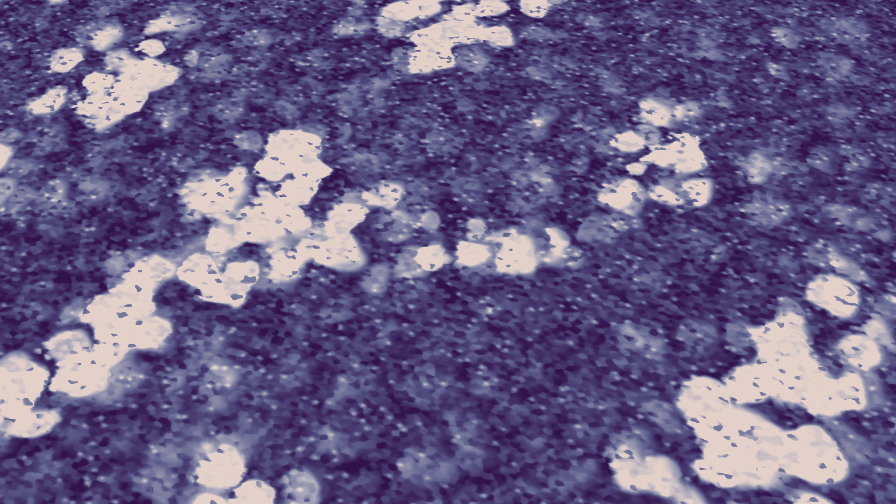
This texture is drawn by a Shadertoy shader. Its source:

```glsl
// Dappled sunlight falling through leaves onto rough violet asphalt.

#define SPOT_SCALE 7.5      // light spots per unit of ground
#define LIGHT_GAIN 1.8      // strength of the sunlit patches
#define HAZE 0.22           // faint spots inside the shade
#define SHADE_LEVEL 0.10    // mean tone of the shade
#define GRAIN_SCALE vec2(85.0, 120.0)
#define GRAIN_CONTRAST 0.50
#define MOTTLE_CONTRAST 0.28
#define FLECK_LEVEL 0.38    // brightness of glinting stones
#define SPECK_LEVEL 0.45    // depth of dark chips in the sun

vec3 hash3(vec2 cell) {
    vec3 k = vec3(dot(cell, vec2(127.1, 311.7)),
                  dot(cell, vec2(269.5, 183.3)),
                  dot(cell, vec2(419.2, 371.9)));
    return fract(sin(k) * 43758.5);
}

// Layered sines: where the canopy is open, about -1 to 1.
float canopyGap(vec2 q) {
    float bands = sin(dot(q, vec2(-4.0, 9.0)) + 1.2 * sin(5.0 * q.x) - 3.3);
    bands += sin(dot(q, vec2(7.0, 3.0)) + 1.5 * sin(6.0 * q.y + 1.0) + 3.05);
    bands += sin(dot(q, vec2(-9.0, 8.0)) - 1.2);
    return bands / 3.0 - 0.6 * max(q.x, 0.0) * q.y;
}

// Soft round spots, one per cell, brighter where the canopy opens.
float sunSpots(vec2 q, float scale, float seed, float closedLight) {
    vec2 p = q * scale;
    vec2 base = floor(p);
    float sum = 0.0;
    for (int j = -1; j <= 1; j++)
    for (int i = -1; i <= 1; i++) {
        vec2 cell = base + vec2(i, j);
        vec3 rnd = hash3(cell + seed);
        vec2 center = cell + 0.15 + 0.7 * rnd.xy;
        float radius = mix(0.36, 0.68, rnd.z);
        float open = smoothstep(-0.1, 0.65, canopyGap(center / scale));
        float power = mix(closedLight, 1.0, open) * mix(0.3, 1.0, fract(rnd.z * 7.3 + rnd.x));
        sum += power * (1.0 - smoothstep(0.5 * radius, radius, length(p - center)));
    }
    return sum;
}

// Smooth cellular noise: x is the blended stone tone, y a sparse glint.
vec2 stones(vec2 p) {
    vec2 base = floor(p);
    float tone = 0.0, total = 0.0, glint = 0.0;
    for (int j = -1; j <= 1; j++)
    for (int i = -1; i <= 1; i++) {
        vec2 cell = base + vec2(i, j);
        vec3 rnd = hash3(cell);
        vec2 d = p - cell - rnd.xy;
        float weight = exp(-6.0 * dot(d, d));
        tone += weight * rnd.z;
        total += weight;
        glint += step(0.95, rnd.z) * exp(-7.0 * dot(d, d));
    }
    return vec2(tone / total, glint);
}

// Shade to sun, continued slightly below the first tone.
vec3 sunRamp(float level) {
    vec3 tones[6] = vec3[6](
        vec3(0.24, 0.16, 0.37), vec3(0.30, 0.27, 0.47), vec3(0.40, 0.41, 0.58),
        vec3(0.52, 0.52, 0.64), vec3(0.67, 0.66, 0.73), vec3(0.89, 0.82, 0.79));
    float t = clamp(level * 5.0, -0.8, 5.0);
    int k = int(clamp(floor(t), 0.0, 4.0));
    return mix(tones[k], tones[k + 1], t - float(k));
}

void mainImage(out vec4 fragColor, in vec2 fragCoord) {
    // Ground plane receding toward the top
    vec2 uv = fragCoord / iResolution.y;
    float aspect = iResolution.x / iResolution.y;
    vec2 ground = (uv - vec2(0.5 * aspect, 0.0)) / (1.25 - 0.45 * uv.y);

    // Stone grain in two sizes, slightly slanted
    vec2 slanted = ground + vec2(0.0, 0.15 * ground.x);
    vec2 grain = stones(slanted * GRAIN_SCALE);
    float mottle = stones(slanted * GRAIN_SCALE * 0.3 + 37.0).x;

    // Sunlit patches with ragged outlines
    vec2 ragged = ground + 0.008 * sin(ground.yx * vec2(47.0, 39.0) + 2.0 * sin(ground * 31.0));
    ragged += 0.012 * (vec2(grain.x, mottle) - 0.5);
    float sun = sunSpots(ragged, SPOT_SCALE, 3.0, 0.15)
              + sunSpots(ragged, SPOT_SCALE * 1.6, 19.0, 0.15);
    float light = smoothstep(0.05, 1.0, sun * LIGHT_GAIN);
    float haze = sunSpots(ragged, SPOT_SCALE * 2.1, 51.0, 0.4);

    // Combine tones; strong sun washes out most of the grain
    float level = SHADE_LEVEL + 0.92 * light + HAZE * (haze - 0.25) * (1.0 - light);
    float texture_ = GRAIN_CONTRAST * (grain.x - 0.5) + MOTTLE_CONTRAST * (mottle - 0.5);
    level += texture_ * mix(1.0, 0.4, light);
    level += FLECK_LEVEL * grain.y * (1.0 - 0.6 * light);
    float chips = smoothstep(0.24, 0.08, grain.x) * smoothstep(0.4, 0.6, mottle);
    level -= SPECK_LEVEL * chips * light;

    fragColor = vec4(sunRamp(level), 1.0);
}
```
